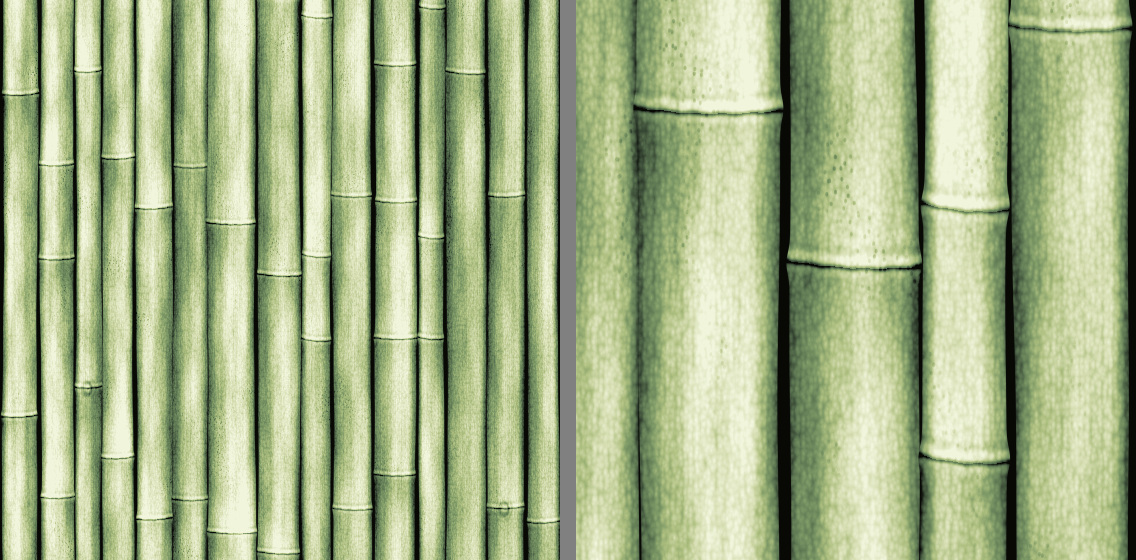
Left: the whole. Right: its middle third, enlarged.
A Shadertoy shader for this texture:

```glsl
// Fifteen upright green bamboo canes with ringed nodes, fibres and wear, over black gaps.

const int CANES = 15;

// Left and right side of each cane.
const vec2 SPAN[CANES] = vec2[](
    vec2(.006, .066), vec2(.073, .131), vec2(.136, .180), vec2(.184, .238), vec2(.244, .307),
    vec2(.310, .370), vec2(.372, .455), vec2(.461, .535), vec2(.540, .590), vec2(.595, .662),
    vec2(.670, .742), vec2(.749, .793), vec2(.798, .867), vec2(.872, .936), vec2(.943, .997));

// Node rhythm, measured down from the top: first node, spacing, one odd node (9 = none).
const vec3 RHYTHM[CANES] = vec3[](
    vec3(.167, .575, 9), vec3(.293, .594, .461), vec3(.126, .564, 9), vec3(.281, .535, 9),
    vec3(.370, .555, 9), vec3(.297, .594, 9), vec3(.398, .552, 9), vec3(.490, .496, 9),
    vec3(.029, .577, .456), vec3(.349, .559, 9), vec3(.115, .244, 9), vec3(.013, .590, .423),
    vec3(.129, 1.2, 9), vec3(.349, .556, 9), vec3(.931, 1.2, 9));

// Tones from gap black to waxy highlight.
const vec3 TONES[7] = vec3[](
    vec3(.03, .03, .02), vec3(.20, .26, .19), vec3(.36, .46, .32), vec3(.49, .60, .40),
    vec3(.68, .75, .50), vec3(.84, .87, .70), vec3(.94, .96, .86));

float hash(vec2 p) {
    return fract(sin(dot(p, vec2(127.1, 311.7))) * 43758.5);
}

float bump(float x, float width) {
    return exp(-x * x / (width * width));
}

vec3 toneColor(float tone) {
    float s = clamp(tone, 0., 1.2) * 5.;
    int i = min(int(s), 5);
    return mix(TONES[i], TONES[i + 1], s - float(i));
}

// Cellular noise: distance to the nearest jittered cell point.
float cellular(vec2 p) {
    vec2 cell = floor(p);
    float nearest = 2.;
    for (int j = -1; j <= 1; j++)
        for (int i = -1; i <= 1; i++) {
            vec2 c = cell + vec2(i, j);
            vec2 point = c + vec2(hash(c), hash(c + 37.3));
            nearest = min(nearest, distance(p, point));
        }
    return nearest;
}

// Layered sines: long fibres that drift slowly along the cane.
float fibres(float x, float depth, float seed) {
    float sum = 0., freq = 150., amp = .5;
    for (int i = 0; i < 5; i++) {
        float drift = sin(depth * (3. + float(i) * 2.3) + seed * 5. + float(i));
        sum += amp * sin(x * freq + drift * 1.2 + seed * 17.) * (.7 + .3 * drift);
        freq *= 1.87;
        amp *= .8;
    }
    return sum;
}

// Signed distances to the regular and the odd node, positive below them.
vec2 nodeOffsets(float depth, vec3 rhythm) {
    float d = mod(depth - rhythm.x + .5 * rhythm.y, rhythm.y) - .5 * rhythm.y;
    return vec2(d, depth - rhythm.z);
}

// Ring at a node: groove, lip, crack, lower lip, wax above and stain below.
float nodeTone(float d, float strength) {
    float ring = .13 * bump(d + .005, .0025) + .12 * bump(d - .004, .003)
               - .12 * bump(d + .010, .003) - .6 * bump(d, .0016);
    float bloom = d < 0. ? .24 * exp(d / .07) : -.17 * exp(-d / .06);
    return ring * (.6 + .4 * strength) + bloom * strength * smoothstep(.12, .03, abs(d));
}

// Dark, wrinkled bud scar.
float budTone(vec2 p) {
    float r = length(p / vec2(.015, .020));
    return (.16 * sin(r * 9. + p.x * 260.) - .2) * smoothstep(1.1, .5, r);
}

// Broad lit band with one long shaded flank and one steep one.
float roundTone(float u, float side) {
    float v = u * side;
    float steep = smoothstep(.4, 1., v);
    float flank = smoothstep(.2, -1., v);
    return .97 - .46 * flank - .48 * steep * steep - .28 * pow(abs(u), 9.);
}

float caneTone(vec2 p, float u, vec2 nodes, float seed, float hasBud, float halfWidth) {
    float side = hash(vec2(seed, 5.)) < .65 ? 1. : -1.;
    float tone = roundTone(u, side);

    // Broad changes between canes and along each one
    tone += .2 * (hash(vec2(seed, 9.)) - .5);
    tone += .06 * sin(p.y * 6. + seed * 40.) + .04 * sin(p.y * 15. + u * 1.5 + seed * 9.);
    tone -= .28 * (cellular(p * vec2(17., 4.) + seed * 50.) - .47);

    // Fibres, mottling, grain and sparse specks; older wear on the left
    float wear = mix(1., .5, p.x);
    tone += .085 * fibres(p.x, p.y, seed);
    tone -= .26 * wear * (cellular(p * vec2(60., 13.) + seed * 30.) - .47);
    tone -= .17 * (cellular(p * vec2(300., 110.)) - .47);
    tone -= .15 * (cellular(p * vec2(360., 260.) + 9.) - .47);
    float patchy = smoothstep(.5, .9, cellular(p * vec2(19., 9.) + seed * 11.));
    tone -= .3 * wear * patchy * smoothstep(.24, .1, cellular(p * vec2(190., 130.)));

    // Node rings follow the curve of the cane
    float bow = .003 * (1. - u * u) + .005 * (seed - .5) * u + .0003 * sin(p.x * 370.);
    float strength = .4 + .6 * hash(vec2(seed, 3.));
    tone += nodeTone(nodes.x - bow, strength) + nodeTone(nodes.y - bow, strength);
    return tone + hasBud * budTone(vec2(u * halfWidth, nodes.x - .004));
}

void mainImage(out vec4 fragColor, in vec2 fragCoord) {
    vec2 p = fragCoord / iResolution.xy;
    p.y = 1. - p.y; // depth below the top
    float pixel = .7 / min(iResolution.x, iResolution.y);
    vec3 color = TONES[0];

    for (int i = 0; i < CANES; i++) {
        float id = float(i), seed = hash(vec2(id, 7.));
        vec2 nodes = nodeOffsets(p.y, RHYTHM[i]);
        float sway = .0013 * sin(p.y * 6. + id * 2.4) + .0004 * sin(p.y * 31. + id);
        float flare = .0005 + .002 * (bump(nodes.x, .009) + bump(nodes.y, .009));
        float halfWidth = .5 * (SPAN[i].y - SPAN[i].x) + flare + .001 * sin(p.y * 9. + id * 4.);
        float x = p.x - .5 * (SPAN[i].x + SPAN[i].y) - sway;
        float cover = smoothstep(pixel, -pixel, abs(x) - halfWidth);
        if (cover > 0.) {
            float u = clamp(x / halfWidth, -1., 1.);
            float hasBud = mod(id, 11.) == 2. ? step(.5, p.y) : 0.;
            color = mix(color, toneColor(caneTone(p, u, nodes, seed, hasBud, halfWidth)), cover);
        }
    }
    fragColor = vec4(color, 1.);
}
```
